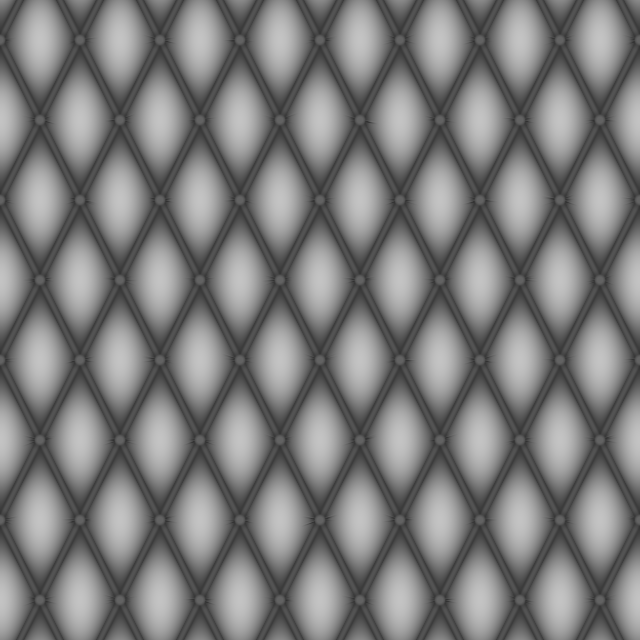
Reproduce this pattern procedurally as a Shadertoy shader.

```glsl
// Tufted upholstery: soft grey diamond cushions between piped diagonal seams,
// with a round button at each crossing and faint creases pulled out sideways.
// Two diagonal lattice coordinates give the seams, cushions and button cells.

const vec2  REPEATS      = vec2(8.0, 4.0);    // diamonds across and down
const vec2  SEAM_PHASE   = vec2(0.75, 0.25);  // lattice offset of the seams
const float SEAM_HALF    = 0.0054;            // half width of the piping
const float BUTTON_R     = 0.0083;
const float PUFF_POWER   = 0.59;              // lower is a fuller cushion
const float CUSHION_DARK = 0.26;
const float CUSHION_LITE = 0.765;
const float PIPING_LITE  = 0.325;
const float BUTTON_LITE  = 0.385;
const float CORNER_SHADE = 0.05;
const float CREASE_DEPTH = 0.075;
const float CREASE_REACH = 0.032;
const int   CREASES      = 4;                 // on each side of a button
const float HALF_PI      = 1.5707963;

float hash(vec3 p) {
    p = fract(p * vec3(0.1031, 0.1137, 0.0973));
    p += dot(p, p.yzx + 33.33);
    return fract((p.x + p.y) * p.z);
}

// Cushion brightness; seam holds signed lattice distances to both seams.
float cushion(vec2 seam) {
    float inset = SEAM_HALF * length(REPEATS);
    vec2 rise = clamp((abs(seam) - inset) / (0.5 - inset), 0.0, 1.0);
    vec2 arch = sin(rise * HALF_PI);
    float puff = pow(arch.x * arch.y, PUFF_POWER);
    return mix(CUSHION_DARK, CUSHION_LITE, puff);
}

// Shade in the upper and lower tips of each diamond.
float cornerShade(vec2 seam) {
    vec2 fromCentre = fract(seam) - 0.5;
    float height = 0.5 * (fromCentre.x - fromCentre.y);
    return CORNER_SHADE * smoothstep(0.16, 0.36, abs(height + 0.01));
}

// Fine folds fanning left and right, different at every button.
float creases(vec2 d, vec2 id) {
    float side = d.x < 0.0 ? 0.0 : 1.0;
    float along = abs(d.x);
    float sum = 0.0;
    for (int i = 0; i < CREASES; i++) {
        vec3 key = vec3(id * 2.0, float(i) * 2.0 + side) + 1.0;
        float slope = (hash(key) - 0.5) * 0.75;
        float reach = CREASE_REACH * mix(0.5, 1.0, hash(key + 17.0));
        float depth = mix(0.25, 1.0, hash(key + 41.0));
        float width = 0.0006 + 0.025 * along;
        float offset = (d.y - slope * along) / width;
        float fade = smoothstep(0.4 * BUTTON_R, BUTTON_R, along)
                   * (1.0 - smoothstep(0.3 * reach, reach, along));
        // A dark fold with a weak lit edge above it.
        float fold = exp(-offset * offset)
                   - 0.4 * exp(-(offset - 1.8) * (offset - 1.8));
        sum += depth * fade * fold;
    }
    return sum * CREASE_DEPTH;
}

void mainImage(out vec4 fragColor, in vec2 fragCoord) {
    vec2 uv = fragCoord / iResolution.xy;
    float pixel = 1.0 / min(iResolution.x, iResolution.y);
    vec2 p = uv * REPEATS;

    // Diagonal lattice: a seam lies wherever either coordinate is whole.
    vec2 lattice = vec2(p.x + p.y, p.x - p.y) - SEAM_PHASE;
    vec2 cell = floor(lattice + 0.5);
    vec2 seam = lattice - cell;

    // Nearest button, with an identity that wraps at the canvas edges.
    vec2 node = cell + SEAM_PHASE;
    vec2 button = 0.5 * vec2(node.x + node.y, node.x - node.y);
    vec2 id = floor(mod(button * 2.0 + 0.01, REPEATS * 2.0));
    vec2 d = (p - button) / REPEATS;
    float r = length(d);

    // Cushion and creases
    float shade = cushion(seam) - cornerShade(seam);
    shade -= creases(d, id);
    shade = max(shade, 0.235);

    // Piping: a rounded ridge in the groove
    float seamDist = min(abs(seam.x), abs(seam.y)) / length(REPEATS);
    float ridge = 1.0 - smoothstep(0.15 * SEAM_HALF, SEAM_HALF, seamDist);
    shade = mix(shade, PIPING_LITE, ridge);

    // Button with a contact shadow, domed centre and darker rim
    shade *= mix(0.82, 1.0, smoothstep(BUTTON_R, 2.3 * BUTTON_R, r));
    float dome = BUTTON_LITE - 0.07 * smoothstep(0.45, 1.0, r / BUTTON_R);
    float soft = max(pixel, 0.0011);
    shade = mix(shade, dome, 1.0 - smoothstep(BUTTON_R - soft, BUTTON_R + soft, r));

    fragColor = vec4(vec3(shade), 1.0);
}
```
